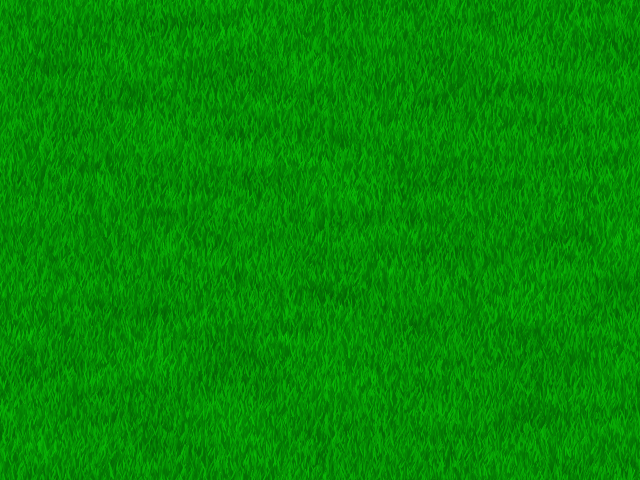
Reproduce this texture procedurally as a WebGL 1 fragment shader.

```glsl
precision highp float;
uniform vec2 u_resolution;

#define CELL 0.006          // spacing of blade roots
#define BLADE_LENGTH 0.034  // tallest blade
#define BLADE_WIDTH 0.0022  // half width of the broadest blade
#define LEAN 0.48           // sideways reach per unit of height
#define DARK_GREEN 0.42
#define LIGHT_GREEN 0.70
#define SOIL_GREEN 0.45
#define BAND_SCALE vec2(5.0, 27.0)
#define BAND_STRENGTH 0.10
#define GLINT_SHARE 0.14    // part of the blades with a bright tip

vec3 hash3(vec2 cell) {
  vec3 q = fract(cell.xyx * vec3(0.1031, 0.1030, 0.0973));
  q += dot(q, q.yxz + 33.33);
  return fract((q.xxy + q.yzz) * q.zyx);
}

float gradientNoise(vec2 p) {
  vec2 cell = floor(p);
  vec2 f = fract(p);
  vec2 blend = f * f * f * (f * (f * 6.0 - 15.0) + 10.0);
  vec2 o = vec2(0.0, 1.0);
  float a = dot(hash3(cell).xy * 2.0 - 1.0, f);
  float b = dot(hash3(cell + o.yx).xy * 2.0 - 1.0, f - o.yx);
  float c = dot(hash3(cell + o.xy).xy * 2.0 - 1.0, f - o.xy);
  float d = dot(hash3(cell + o.yy).xy * 2.0 - 1.0, f - o.yy);
  return mix(mix(a, b, blend.x), mix(c, d, blend.x), blend.y);
}

// Uneven horizontal strips of lighter and darker turf
float turfBand(vec2 p) {
  vec2 q = p * BAND_SCALE + 40.0;
  return BAND_STRENGTH * (gradientNoise(q) + 0.4 * gradientNoise(q * 2.1));
}

vec3 grassColor(float green) {
  float level = clamp((green - 0.44) / 0.26, 0.0, 1.0);
  return vec3(mix(0.01, 0.03, level), green, mix(0.01, 0.02, level));
}

// Paints the blade rooted in one cell over the colour so far
vec3 paintBlade(vec3 under, vec2 p, vec2 cell, float pixel) {
  vec3 place = hash3(cell + 17.0);
  vec3 look = hash3(cell + 231.0);
  vec2 root = (cell + place.xy) * CELL;
  float tall = BLADE_LENGTH * mix(0.5, 1.0, place.z);
  vec2 local = p - root;
  float t = local.y / tall;
  if (t <= 0.0 || t >= 1.0) return under;

  // Curved centre line and tapering outline
  float lean = LEAN * (look.x * 2.0 - 0.85);
  float bend = 0.35 * (look.y - 0.5);
  float center = tall * (lean * t + bend * t * (t - 0.5));
  float slope = lean + bend * (2.0 * t - 0.5);
  float offset = (local.x - center) * inversesqrt(1.0 + slope * slope);
  float width = BLADE_WIDTH * mix(0.6, 1.0, look.y);
  width *= smoothstep(0.0, 0.3, t) * (1.0 - t * t);
  float cover = clamp((width - abs(offset)) / pixel + 0.5, 0.0, 1.0);
  cover *= smoothstep(0.0, 0.5 * pixel, width);
  if (cover <= 0.0) return under;

  // Blade tone, shaded from root to tip and from side to side
  float green = mix(LIGHT_GREEN, DARK_GREEN, pow(look.z, 1.25));
  green += 0.07 * (t - 0.55) + turfBand(root);
  green -= 0.025 * clamp(offset / (width + 0.0002), -1.0, 1.0);
  vec3 color = grassColor(green);
  float glint = step(1.0 - GLINT_SHARE, fract(look.x * 37.0 + place.z));
  glint *= smoothstep(0.72, 0.8, t) * smoothstep(0.96, 0.88, t);
  color += glint * vec3(0.10, 0.09, 0.04);
  return mix(under, color, cover);
}

void main() {
  vec2 p = gl_FragCoord.xy / u_resolution.y;
  float pixel = 1.0 / u_resolution.y;
  vec2 home = floor(p / CELL);
  vec3 color = grassColor(SOIL_GREEN + turfBand(p));

  // Far rows first, so that nearer blades overlap them
  for (int row = 0; row < 7; row++) {
    for (int column = -4; column <= 4; column++) {
      vec2 cell = home + vec2(float(column), -float(row));
      color = paintBlade(color, p, cell, pixel);
    }
  }
  gl_FragColor = vec4(color, 1.0);
}
```
